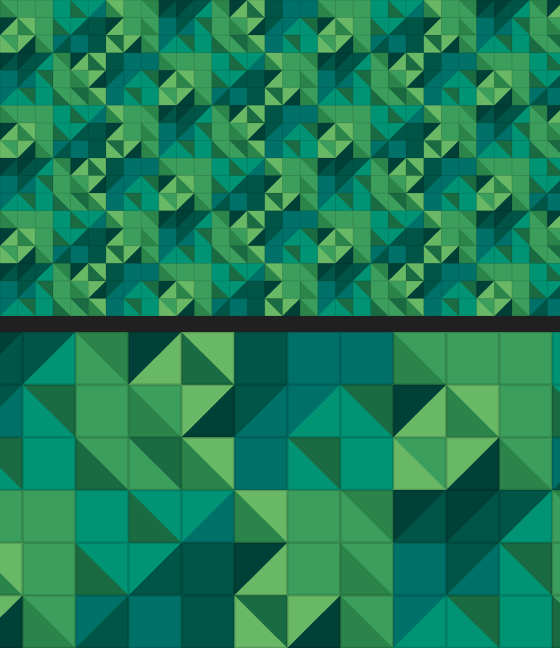
Top: the whole. Bottom: its middle third, enlarged.
Reproduce this pattern procedurally as a WebGL 1 fragment shader.

```glsl
precision highp float;

uniform vec2 u_resolution;

const float ROWS = 18.0;          // cells over the canvas height
const float CELL_ASPECT = 1.0055; // cell width over cell height
const float BLOCK = 3.0;          // cells along a block side
const int SAMPLES = 4;            // antialiasing samples per axis

const vec3 DEEP_PINE = vec3(0.0, 0.25, 0.215);
const vec3 PINE = vec3(0.0, 0.335, 0.275);
const vec3 PETROL = vec3(0.0, 0.445, 0.41);
const vec3 JADE = vec3(0.0, 0.58, 0.46);
const vec3 FOREST = vec3(0.10, 0.42, 0.26);
const vec3 FERN = vec3(0.17, 0.52, 0.29);
const vec3 LEAF = vec3(0.235, 0.62, 0.36);
const vec3 LIME = vec3(0.41, 0.72, 0.40);

float hash(vec3 seed) {
    return fract(sin(dot(seed, vec3(12.99, 78.23, 37.72))) * 4375.85);
}

float isNear(float a, float b) {
    return 1.0 - step(0.5, abs(a - b));
}

// Which half of a cell: rising diagonal gives 1 at lower right,
// falling diagonal gives 1 at upper right (y points down).
float halfOf(vec2 f, float rising) {
    return mix(step(f.y, f.x), step(1.0, f.x + f.y), rising);
}

// Green block: falling diagonals, two dark accents facing each other.
vec3 greenBlock(vec2 cell, vec2 f, float kind) {
    float accent = isNear(cell.y - cell.x, 1.0);
    float side = halfOf(f, accent);
    if (accent > 0.5) {
        return isNear(side, cell.x) > 0.5 ? DEEP_PINE : LIME;
    }
    float tone = hash(vec3(cell, kind * 2.0 + side + 1.0));
    float corner = isNear(cell.y - cell.x, 2.0) * (1.0 - side);
    if (corner > 0.5 || tone > 0.92) return LIME;
    if (tone < 0.06) return FOREST;
    return tone + 0.2 * side < 0.5 ? FERN : LEAF;
}

// Teal block: rising diagonals that lighten away from the dark corner.
vec3 tealBlock(vec2 cell, vec2 f, float kind) {
    float depth = cell.x + cell.y;
    float folded = isNear(depth, 3.0);
    float side = halfOf(f, 1.0 - folded);
    if (folded > 0.5) return mix(JADE, FOREST, side);

    float jitter = hash(vec3(cell, kind * 2.0 + side + 11.0));
    float tone = 0.5 * (depth + side) + 1.2 * jitter;
    if (tone < 0.7) return DEEP_PINE;
    if (tone < 1.4) return PINE;
    return tone < 2.2 ? PETROL : JADE;
}

// Thin shade along cell borders and, fainter, along the diagonals.
float seam(vec2 f, float width) {
    vec2 edge = min(f, 1.0 - f);
    return 1.0 - smoothstep(0.4 * width, width, min(edge.x, edge.y));
}

vec3 mosaic(vec2 p) {
    vec2 block = floor(p / BLOCK);
    vec2 cell = mod(floor(p), BLOCK);
    vec2 f = fract(p);
    float kind = mod(block.x, 3.0);
    float shade = 1.0 - 0.15 * seam(f, 0.035);

    // The middle column of each three is turned half way round.
    if (isNear(kind, 1.0) > 0.5) {
        cell = BLOCK - 1.0 - cell;
        f = 1.0 - f;
    }
    float teal = mod(block.x + block.y, 2.0);
    vec3 color = teal > 0.5 ? tealBlock(cell, f, kind)
                            : greenBlock(cell, f, kind);
    return color * shade;
}

void main() {
    vec3 sum = vec3(0.0);
    for (int j = 0; j < SAMPLES; j++) {
        for (int i = 0; i < SAMPLES; i++) {
            vec2 offset = (vec2(float(i), float(j)) + 0.5) / float(SAMPLES) - 0.5;
            vec2 p = (gl_FragCoord.xy + offset) / u_resolution.y;
            sum += mosaic(vec2(p.x / CELL_ASPECT, 1.0 - p.y) * ROWS);
        }
    }
    gl_FragColor = vec4(sum / float(SAMPLES * SAMPLES), 1.0);
}
```
